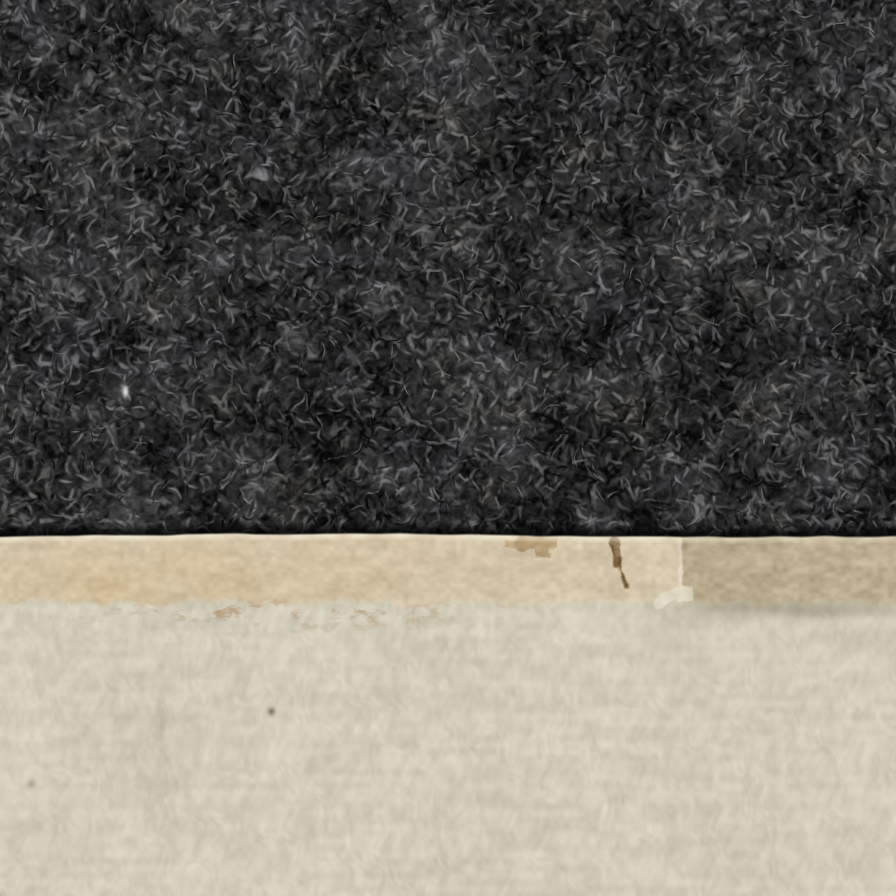
This texture is drawn by a three.js fragment shader. Its source:

```glsl
// Dark felted wool above a pale paper sheet with a torn, yellowed tape strip along its top edge
#define WOOL_EDGE 0.404
#define STRIP_BOTTOM 0.327
#define SEAM_X 0.762
#define FIBRE_LAYERS 7
#define FIBRE_CELLS 43.0
#define FIBRE_WIDTH 0.17
#define SOFT 0.0018
#define PAPER vec3(0.818, 0.793, 0.728)
#define TAPE vec3(0.825, 0.772, 0.665)
#define TAPE_DARK vec3(0.725, 0.668, 0.555)
#define STAIN vec3(0.500, 0.410, 0.280)

varying vec2 vUv;

float hash(vec2 p) {
  vec3 q = fract(vec3(p.xyx) * 0.1031);
  q += dot(q, q.yzx + 33.33);
  return fract((q.x + q.y) * q.z);
}

float noise(vec2 p) {
  vec2 i = floor(p), f = fract(p);
  f = f * f * (3.0 - 2.0 * f);
  return mix(mix(hash(i), hash(i + vec2(1, 0)), f.x),
             mix(hash(i + vec2(0, 1)), hash(i + vec2(1, 1)), f.x), f.y);
}

float fbm(vec2 p) {
  float sum = 0.0, amp = 0.5;
  for (int i = 0; i < 4; i++) {
    sum += amp * noise(p);
    p = p * 2.03 + 17.1;
    amp *= 0.5;
  }
  return sum / 0.9375;
}

// Soft coverage: 1 inside a negative distance
float cover(float d) { return 1.0 - smoothstep(-SOFT, SOFT, d); }

float box(vec2 p, vec2 lo, vec2 hi) {
  vec2 d = abs(p - 0.5 * (lo + hi)) - 0.5 * (hi - lo);
  return max(d.x, d.y);
}

float segment(vec2 p, vec2 a, vec2 b) {
  vec2 ab = b - a;
  return length(p - a - ab * clamp(dot(p - a, ab) / dot(ab, ab), 0.0, 1.0));
}

float blob(vec2 p, vec2 c, vec2 r) { return exp(-dot((p - c) / r, (p - c) / r)); }

// Layers of short, bent, tapered fibres, one per jittered cell
vec3 wool(vec2 uv) {
  float clump = fbm(uv * 21.0);
  float tone = 0.05 + 0.17 * clump;
  vec2 warped = uv + 0.006 * (vec2(noise(uv * 90.0), noise(uv * 90.0 + 40.0)) - 0.5);
  for (int layer = 0; layer < FIBRE_LAYERS; layer++) {
    float k = float(layer);
    vec2 p = warped * (FIBRE_CELLS + 3.7 * k) + k * 31.7;
    vec2 cell = floor(p);
    for (int j = -1; j <= 1; j++) for (int i = -1; i <= 1; i++) {
      vec2 id = cell + vec2(i, j);
      float r = hash(id + k * 7.3), s = hash(id + 51.4 + k);
      vec2 q = p - id - vec2(hash(id + 13.1), hash(id + 29.7));
      float angle = 6.2832 * r;
      q = mat2(cos(angle), -sin(angle), sin(angle), cos(angle)) * q;
      q.y += (hash(id + 5.7) - 0.5) * 1.1 * q.x * q.x;
      float reach = 0.40 + 0.45 * hash(id + 83.9);
      float width = FIBRE_WIDTH * (0.65 + 0.7 * hash(id + 67.2));
      float taper = 1.0 - smoothstep(0.3, 1.0, abs(q.x) / reach);
      float strand = taper * (1.0 - smoothstep(0.15, 1.0, abs(q.y) / width));
      float shade = 0.045 + 0.34 * s * s + 0.26 * (clump - 0.45);
      tone = mix(tone, max(shade, 0.03), 0.82 * strand);
    }
  }
  tone += 0.10 * (noise(warped * 190.0) - 0.5) + 0.05 * (noise(uv * 330.0) - 0.5);
  tone = max(tone * 1.12 + 0.012, 0.03);
  vec3 col = tone * mix(vec3(1.02, 1.0, 0.97), vec3(0.98, 0.99, 1.04), noise(uv * 24.0));
  // Stray pale hairs
  float hair = cover(segment(warped, vec2(0.440, 0.545), vec2(0.466, 0.526)) - 0.0014);
  hair += cover(segment(warped, vec2(0.525, 0.545), vec2(0.516, 0.515)) - 0.0012);
  hair += cover(segment(warped, vec2(0.770, 0.650), vec2(0.805, 0.636)) - 0.0011);
  col = mix(col, vec3(0.48, 0.47, 0.43), 0.6 * min(hair, 1.0));
  return mix(col, vec3(0.85), blob(uv, vec2(0.140, 0.563), vec2(0.0035, 0.007)));
}

vec3 paper(vec2 uv) {
  float laid = noise(uv * vec2(22.0, 130.0)) - 0.5;
  float pulp = fbm(uv * vec2(95.0, 65.0)) - 0.5;
  float fleck = noise(uv * vec2(190.0, 105.0) + 3.0 * noise(uv * 40.0)) - 0.5;
  vec3 col = PAPER + 0.035 * laid + 0.085 * pulp + 0.045 * fleck + 0.04 * (fbm(uv * 6.0) - 0.5);
  col += vec3(0.008, 0.0, -0.012) * (uv.x - 0.4);
  col -= 0.02 * (blob(uv, vec2(0.18, 0.16), vec2(0.007, 0.25)) + blob(uv, vec2(0.86, 0.2), vec2(0.006, 0.1)));
  float specks = blob(uv, vec2(0.303, 0.206), vec2(0.004)) + 0.5 * blob(uv, vec2(0.035, 0.125), vec2(0.005));
  return col - 0.3 * specks;
}

vec3 sheet(vec2 uv, float edge) {
  vec3 col = paper(uv);
  float ragged = (fbm(uv * 60.0) - 0.5) * 0.016;
  // Shadow and rusty residue under the strip
  col -= 0.15 * blob(uv, vec2(0.89, 0.321), vec2(0.13, 0.011));
  float rust = smoothstep(0.50, 0.78, fbm(uv * vec2(70.0, 120.0))) * blob(uv, vec2(0.32, 0.320), vec2(0.19, 0.020));
  col = mix(col, vec3(0.66, 0.54, 0.39), 0.75 * rust);
  // Tape, warmer on the left and darker right of the seam
  float grain = fbm(uv * vec2(55.0, 110.0)) - 0.5 + 0.5 * (noise(uv * 170.0) - 0.5);
  float warmth = blob(uv, vec2(0.2, 0.345), vec2(0.25, 0.05)) * (0.3 + noise(uv * 26.0));
  vec3 tape = TAPE + 0.11 * grain - vec3(0.01, 0.035, 0.065) * warmth;
  float right = smoothstep(-SOFT, SOFT, uv.x - SEAM_X + ragged * 0.4);
  tape = mix(tape, TAPE_DARK + 0.15 * grain + 0.12 * (uv.x - 0.85), right);
  col = mix(col, tape, smoothstep(-0.006, 0.006, uv.y - STRIP_BOTTOM + ragged));
  // Chips, tear and pale lifted tab
  float chip = box(uv, vec2(0.562, 0.389), vec2(0.622, 0.399)) + ragged;
  chip = min(chip, box(uv, vec2(0.598, 0.379), vec2(0.612, 0.391)) + ragged);
  col = mix(col, vec3(0.68, 0.58, 0.42) + 0.2 * grain, 0.8 * cover(chip));
  float tear = min(segment(uv, vec2(0.686, 0.395), vec2(0.689, 0.372)) - 0.005, segment(uv, vec2(0.690, 0.375), vec2(0.699, 0.345)) - 0.0022);
  col = mix(col, STAIN + 0.4 * grain, cover(tear + ragged * 0.7));
  float tab = min(box(uv, vec2(0.756, 0.329), vec2(0.774, 0.346)), segment(uv, vec2(0.735, 0.326), vec2(0.758, 0.342)) - 0.005);
  tab = min(tab, box(uv, vec2(0.757, 0.345), vec2(0.761, 0.397)));
  col = mix(col, vec3(0.88, 0.85, 0.78) + 0.1 * grain, 0.8 * cover(tab + ragged * 0.7));
  // Bright cut rim
  float rim = smoothstep(0.009, 0.002, edge - uv.y) * (0.4 + 0.6 * noise(uv * 60.0));
  return mix(col, vec3(0.94, 0.91, 0.82), rim * mix(0.9, 0.55, right));
}

void main() {
  float edge = WOOL_EDGE - 0.004 * pow(abs(vUv.x - 0.36) / 0.36, 2.0) * step(vUv.x, 0.36);
  edge -= 0.003 * smoothstep(0.4, 0.7, vUv.x) - 0.002 * (noise(vec2(vUv.x * 38.0, 2.0)) - 0.5);
  float above = vUv.y - edge;
  vec3 fabric = wool(vUv) * mix(0.25, 1.0, smoothstep(0.001, 0.016, above));
  gl_FragColor = vec4(mix(sheet(vUv, edge), fabric, smoothstep(-SOFT, SOFT, above)), 1.0);
}
```
